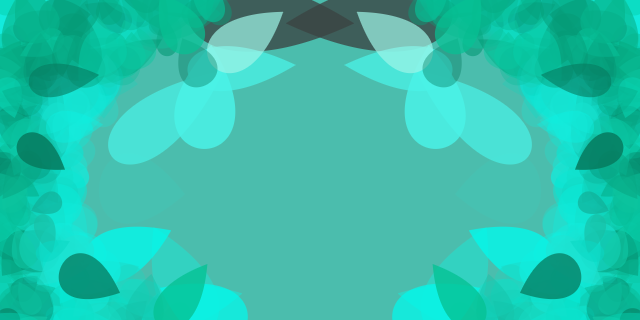
Reproduce this background procedurally as a Shadertoy shader.

```glsl
// A mirrored wreath of translucent leaves around an empty teal field.
// Hashed teardrop leaves fill a curved border, coloured by zone; a few
// larger leaves are then laid over it to shape the inner outline.

const vec3 FIELD   = vec3(0.295, 0.742, 0.680);
const vec3 CYAN    = vec3(0.000, 0.980, 0.930);
const vec3 AQUA    = vec3(0.160, 0.860, 0.790);
const vec3 PALE    = vec3(0.290, 0.950, 0.905);
const vec3 FROST   = vec3(0.620, 0.960, 0.910);
const vec3 EMERALD = vec3(0.020, 0.760, 0.580);
const vec3 DEEP    = vec3(0.020, 0.480, 0.370);
const vec3 SLATE   = vec3(0.230, 0.265, 0.260);

const int   LEAF_COUNT   = 320;
const float WAIST_HEIGHT = 0.45;  // height where the border is thinnest
const float WAIST_WIDTH  = 0.27;
const float FLARE        = 1.75;  // widening toward top and bottom
const float EDGE_MARGIN  = 0.07;

float hash(float n) {
    return fract(sin(n * 12.9898) * 43758.5);
}

// Width of the leafy border at a given height
float borderWidth(float y) {
    float h = y - WAIST_HEIGHT;
    return WAIST_WIDTH + FLARE * h * h;
}

// Teardrop coverage: sharp at 'point', round at 'end'
float leaf(vec2 p, vec2 point, vec2 end, float halfWidth) {
    vec2 axis = end - point;
    vec2 d = p - point;
    float len = length(axis);
    float t = dot(d, axis) / (len * len);
    float s = (d.y * axis.x - d.x * axis.y) / (len * len);
    float k = len * len / (halfWidth * halfWidth);
    float f = s * s * k - 6.75 * t * t * (1.0 - t);
    vec2 slope = vec2(-6.75 * t * (2.0 - 3.0 * t), 2.0 * s * k);
    float dist = len * f / max(length(slope), 0.001);
    return step(0.0, t) * clamp(0.5 - dist * iResolution.y, 0.0, 1.0);
}

void paint(inout vec3 col, vec2 p, vec2 point, vec2 end,
           float halfWidth, vec3 ink, float alpha) {
    col = mix(col, ink, alpha * leaf(p, point, end, halfWidth));
}

// Share of green: top corner, outer rim and a little at the foot
float greenZone(vec2 c) {
    float top = smoothstep(0.66, 0.80, c.y - 0.12 * c.x);
    float rim = 0.9 * smoothstep(0.22, 0.04, c.x);
    float foot = 0.45 * smoothstep(0.22, 0.0, c.y);
    return max(top, max(rim, foot));
}

void scatterLeaves(inout vec3 col, vec2 p) {
    for (int i = 0; i < LEAF_COUNT; i++) {
        float n = float(i) + 1.0;
        float y = mix(-0.04, 1.04, hash(n));
        float reach = borderWidth(y) - EDGE_MARGIN;
        vec2 center = vec2(reach * hash(n + 411.3), y);
        float angle = 6.2832 * hash(n + 823.7);
        float size = mix(0.05, 0.115, hash(n + 1237.1));
        vec2 arm = size * vec2(cos(angle), sin(angle));
        float plump = size * mix(0.45, 0.75, hash(n + 1601.9));

        float tone = hash(n + 2029.3);
        float green = clamp(greenZone(center) + 0.5 * tone - 0.28, 0.0, 1.0);
        vec3 leafGreen = mix(EMERALD, DEEP, tone * tone);
        vec3 leafCyan = mix(CYAN, AQUA, hash(n + 2411.7));
        float alpha = mix(0.25, 0.65, hash(n + 2819.5));
        paint(col, p, center + arm, center - arm, plump,
              mix(leafCyan, leafGreen, green), alpha);
    }
}

void mainImage(out vec4 fragColor, in vec2 fragCoord) {
    // Height spans 0..1; x is mirrored and reaches 1 on the centre line
    vec2 p = fragCoord / iResolution.y;
    p.x = 1.0 - abs(p.x - 0.5 * iResolution.x / iResolution.y);
    vec2 across = vec2(2.0 - p.x, p.y);
    vec3 col = FIELD;

    // Dark pair crossing at the top centre
    paint(col, p, vec2(1.107, 0.927), vec2(0.586, 0.96), 0.11, SLATE, 0.78);
    paint(col, across, vec2(1.107, 0.927), vec2(0.586, 0.96), 0.11, SLATE, 0.78);

    // Large leaves behind the border
    paint(col, p, vec2(0.578, 0.393), vec2(0.31, 0.42), 0.11, AQUA, 0.12);
    paint(col, p, vec2(0.924, 0.797), vec2(0.586, 0.78), 0.07, PALE, 0.75);
    paint(col, p, vec2(0.48, 0.29), vec2(0.64, -0.04), 0.09, AQUA, 0.7);
    paint(col, p, vec2(0.757, 0.083), vec2(0.46, 0.02), 0.065, AQUA, 0.8);
    paint(col, p, vec2(0.535, 0.28), vec2(0.27, 0.16), 0.08, CYAN, 0.75);

    // Border: soft underlay, then scattered leaves
    float depth = borderWidth(p.y) - EDGE_MARGIN - p.x;
    col = mix(col, CYAN, 0.75 * smoothstep(0.0, 0.12, depth));
    scatterLeaves(col, p);

    // Bright leaves hanging into the field
    paint(col, p, vec2(0.70, 0.78), vec2(0.35, 0.51), 0.085, PALE, 0.7);
    paint(col, p, vec2(0.66, 0.86), vec2(0.63, 0.535), 0.095, PALE, 0.85);
    paint(col, p, vec2(0.885, 0.963), vec2(0.66, 0.80), 0.075, FROST, 0.7);
    paint(col, p, vec2(0.50, 0.10), vec2(0.765, -0.03), 0.09, CYAN, 0.7);

    // Dark accents on top
    paint(col, p, vec2(0.57, 0.88), vec2(0.645, 0.735), 0.06, DEEP, 0.4);
    paint(col, p, vec2(0.50, 1.02), vec2(0.61, 0.84), 0.065, EMERALD, 0.7);
    paint(col, p, vec2(0.648, 0.175), vec2(0.50, -0.02), 0.06, EMERALD, 0.8);
    paint(col, p, vec2(0.31, 0.766), vec2(0.09, 0.74), 0.052, DEEP, 0.6);
    paint(col, p, vec2(0.203, 0.47), vec2(0.06, 0.565), 0.05, DEEP, 0.85);
    paint(col, p, vec2(0.375, 0.085), vec2(0.19, 0.165), 0.07, DEEP, 0.75);

    fragColor = vec4(col, 1.0);
}
```
